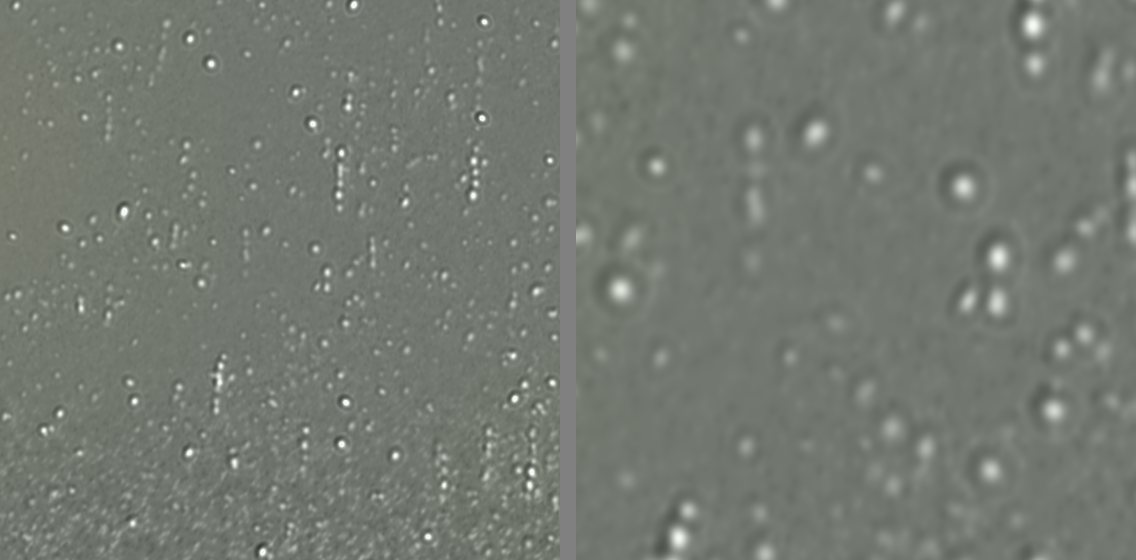
Left: the whole. Right: its middle third, enlarged.
This texture is drawn by a Shadertoy shader. Its source:

```glsl
// Raindrops on a grey-green pane: bright beads with dark rims, scattered
// in jittered cells and strung into vertical trickles. Slanted cellular
// grain thickens towards the bottom, over a faint ripple everywhere.

vec3 hash3(vec2 p) {
    vec3 q = fract(p.xyx * vec3(0.1031, 0.1030, 0.0973));
    q += dot(q, q.yxz + 33.33);
    return fract((q.xxy + q.yzz) * q.zyx);
}

// Light core, shifted dark rim, and a faint pale ring outside
float bead(vec2 p, float radius) {
    vec2 core = p / radius;
    vec2 rim = core - vec2(-0.35, 0.3);
    float ring = length(core) - 2.7;
    return 1.5 * exp(-1.1 * dot(core, core)) - 0.54 * exp(-0.5 * dot(rim, rim))
         + 0.06 * exp(-4.0 * ring * ring);
}

// Patchy crowding, from layered sines
float crowding(vec2 p) {
    float waves = sin(p.x * 13.0 + 2.0 * sin(p.y * 7.0)) + sin(p.y * 17.0 - p.x * 9.0 + 1.0);
    return clamp(0.55 + 0.2 * waves + 0.35 * (p.x - p.y), 0.15, 1.0);
}

// One bead at most per cell, with brightness skewed towards the dim end
float scatter(vec2 uv, float cells, float density, float clumping, float radius, vec2 glow, float seed) {
    vec2 home = floor(uv * cells);
    float sum = 0.0;
    for (int y = -1; y <= 1; y++)
    for (int x = -1; x <= 1; x++) {
        vec2 cell = home + vec2(x, y);
        vec3 place = hash3(cell + seed);
        vec3 look = hash3(cell + seed + 71.7);
        vec2 center = (cell + 0.1 + 0.8 * place.xy) / cells;
        float present = step(place.z, density * mix(0.5, crowding(center), clumping));
        vec2 offset = uv - center;
        offset.x += (look.z - 0.6) * 0.5 * offset.y;
        offset.y *= mix(0.75, 1.05, look.z);
        float size = radius * mix(0.88, 1.12, look.x);
        sum += present * mix(glow.x, glow.y, look.y * look.y) * bead(offset, size);
    }
    return sum;
}

// Vertical strings of beads, more of them on the right
float trickles(vec2 uv) {
    float sum = 0.0;
    for (int i = 0; i < 30; i++) {
        vec3 start = hash3(vec2(float(i) * 3.7, 19.3));
        vec3 kind = hash3(vec2(float(i) * 5.1, 47.9));
        vec2 center = vec2(pow(start.x, 0.65), start.y * 1.05);
        float count = 2.0 + floor(kind.x * 4.5);
        float glow = mix(0.13, 0.65, kind.y * kind.y);
        for (int j = 0; j < 6; j++) {
            if (float(j) >= count) break;
            vec3 wobble = hash3(vec2(i, j) + 83.0);
            float size = mix(0.0052, 0.0066, wobble.x);
            sum += glow * mix(0.3, 1.3, wobble.z) * bead((uv - center) * vec2(1.0, 0.75), size);
            center += vec2((wobble.x - 0.4) * 0.008, 0.012 + 0.018 * wobble.y);
        }
    }
    return sum;
}

// Signed cellular flecks, stretched along the unit direction
float grain(vec2 uv, float cells, vec2 along, float squeeze, float seed) {
    vec2 across = vec2(-along.y, along.x);
    vec2 p = vec2(dot(uv, along) * squeeze, dot(uv, across)) * cells;
    vec2 home = floor(p);
    float sum = 0.0;
    for (int y = -1; y <= 1; y++)
    for (int x = -1; x <= 1; x++) {
        vec2 cell = home + vec2(x, y);
        vec3 h = hash3(cell + seed);
        vec2 offset = p - cell - h.xy;
        sum += (2.0 * h.z - 1.0) * exp(-5.5 * dot(offset, offset));
    }
    return sum;
}

void mainImage(out vec4 fragColor, in vec2 fragCoord) {
    vec2 uv = fragCoord / iResolution.xy;

    // Pane, slightly warmer at the upper left and lower right
    vec3 pane = vec3(0.443, 0.466, 0.434);
    float warmth = exp(-4.0 * length((uv - vec2(0.0, 0.72)) * vec2(1.2, 0.8)));
    warmth += 0.5 * exp(-6.0 * length(uv - vec2(1.0, 0.15)));
    pane += warmth * vec3(0.03, 0.02, 0.0);

    // Grain: slanted flecks along the bottom, upright ripple elsewhere
    float low = 1.0 - smoothstep(0.0, 0.42, uv.y);
    float flecks = grain(uv, 112.0, vec2(0.64, 0.77), 0.62, 211.0);
    float ripple = grain(uv, 150.0, vec2(0.17, 0.985), 0.75, 409.0);
    float light = flecks * mix(0.012, 0.065, low) + 0.08 * low * max(flecks, 0.0);
    light += ripple * mix(0.014, 0.036, crowding(uv)) - 0.012 * low;

    // Beads: bright ones spread evenly, dim ones and specks in clumps
    light += scatter(uv, 20.0, 0.36, 0.3, 0.0064, vec2(0.25, 1.0), 5.0);
    light += scatter(uv, 28.0, 0.58, 1.0, 0.0060, vec2(0.08, 0.32), 137.0);
    light += scatter(uv, 38.0, 0.42, 1.0, 0.0053, vec2(0.06, 0.17), 311.0);
    light += trickles(uv);

    vec3 color = clamp(pane + light, vec3(0.12), vec3(0.97));
    fragColor = vec4(color, 1.0);
}
```
